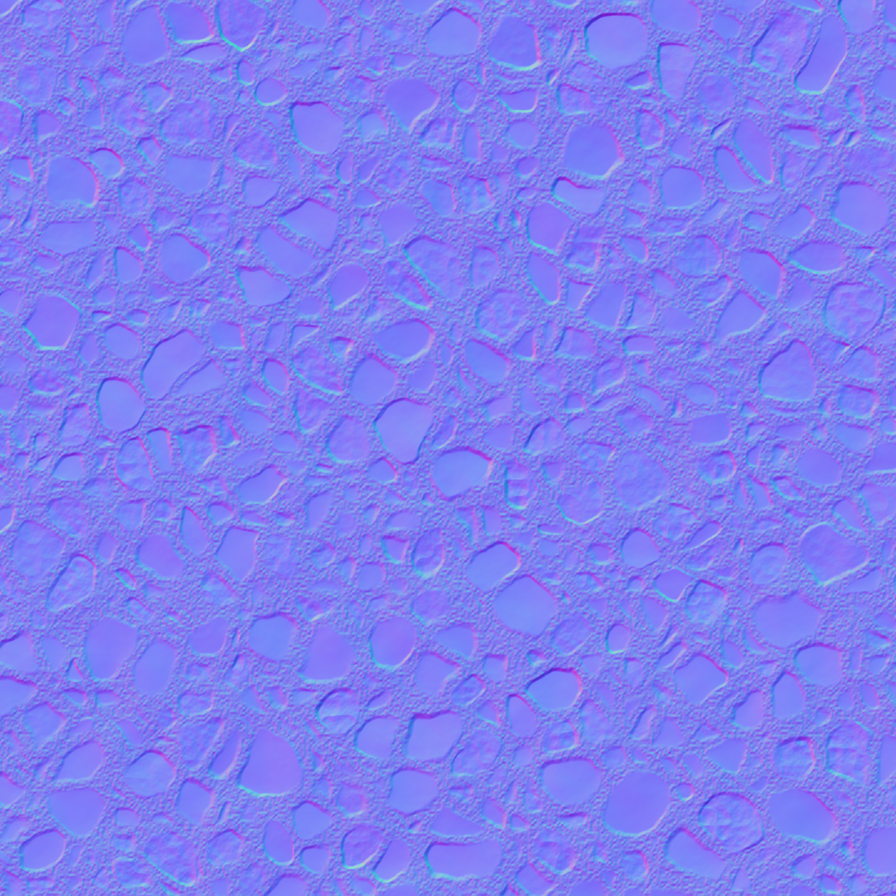
This texture map is drawn by a Shadertoy shader. Its source:

```glsl
// Tangent-space normal map of irregular stones set in gritty mortar.
// A weighted Voronoi diagram gives stones of mixed size; a height field adds
// bevels, tilts, chipped faces and grit, and its slope becomes the colour.

#define STONES 30.0      // grid cells across the canvas
#define SIZE_SPREAD 1.5  // how far large stones crowd out small ones
#define GAP 0.055        // least half width of the mortar, in cells
#define BEVEL 0.17       // width of the stone edge, in cells
#define ROUNDING 0.075   // softness of the stone corners
#define RELIEF 0.040     // mean stone height above the mortar
#define TILT 0.14        // spread of the slopes of stone faces
#define GRIT 0.026       // height of the mortar grains
#define MORTAR_DIM 0.035 // loss of blue over the mortar
#define SAMPLE_STEP 0.028 // half distance between slope samples, in cells

vec3 hash3(vec2 p) {
    vec3 q = fract(vec3(p.xyx) * vec3(0.1031, 0.1030, 0.0973));
    q += dot(q, q.yxz + 33.33);
    return fract((q.xxy + q.yzz) * q.zyx);
}

float hash1(vec2 p) {
    vec3 q = fract(vec3(p.xyx) * 0.1031);
    q += dot(q, q.yzx + 33.33);
    return fract((q.x + q.y) * q.z);
}

float noise(vec2 p) {
    vec2 i = floor(p), f = fract(p);
    f = f * f * (3.0 - 2.0 * f);
    return mix(mix(hash1(i), hash1(i + vec2(1, 0)), f.x),
               mix(hash1(i + vec2(0, 1)), hash1(i + vec2(1, 1)), f.x), f.y);
}

vec2 noise2(vec2 p) {
    return vec2(noise(p), noise(p + vec2(57.3, 91.7))) - 0.5;
}

// Centre of the stone in a cell (xy) and its weight (z)
vec3 stoneSite(vec2 cell) {
    vec3 h = hash3(cell + 40.0);
    return vec3(cell + 0.12 + 0.76 * h.xy, SIZE_SPREAD * pow(h.z, 5.0));
}

float power(vec2 p, vec3 site) {
    vec2 d = p - site.xy;
    return dot(d, d) - site.z;
}

// Distance to the stone border; also returns the owning cell and its centre
float stoneEdge(vec2 p, out vec2 owner, out vec2 centre) {
    vec2 base = floor(p);
    float best = 1e3;
    for (int j = -2; j <= 2; j++)
    for (int i = -2; i <= 2; i++) {
        vec2 cell = base + vec2(i, j);
        vec3 site = stoneSite(cell);
        float d = power(p, site);
        if (d < best) { best = d; owner = cell; centre = site.xy; }
    }
    float sum = 1e-12;
    for (int j = -2; j <= 2; j++)
    for (int i = -2; i <= 2; i++) {
        vec2 cell = base + vec2(i, j);
        if (distance(cell, owner) < 0.5) continue;
        vec3 site = stoneSite(cell);
        float d = (power(p, site) - best) / (2.0 * distance(site.xy, centre));
        sum += exp(-d / ROUNDING);
    }
    return -ROUNDING * log(sum);
}

// Height of the surface; mask is 1 on stone and 0 on mortar
float height(vec2 p, out float mask) {
    // Stretch the layout broadly and roughen the outlines finely
    vec2 q = p + 0.75 * noise2(p * 0.55) + 0.16 * noise2(p * 2.2)
               + 0.03 * noise2(p * 7.0);
    vec2 owner, centre;
    float edge = stoneEdge(q, owner, centre);
    vec3 look = hash3(owner + 311.0);
    vec3 lean = hash3(owner + 173.0);

    float inside = edge - GAP - 0.06 * lean.z;
    mask = smoothstep(0.0, BEVEL * (0.75 + 0.5 * look.y), inside);

    // Stone face: raised, tilted, gently domed and sometimes chipped
    float rough = mix(0.06, 1.0, smoothstep(0.45, 0.85, look.x));
    float chips = 0.09 * abs(noise(p * 1.9 + 9.0) - 0.5)
                + 0.030 * noise(p * 5.0) + 0.010 * noise(p * 11.0 + 5.0) - 0.035;
    float face = RELIEF * (0.5 + look.z)
               + TILT * dot(lean.xy - 0.5, q - centre)
               + 0.030 * (1.0 - exp(-4.0 * max(inside, 0.0)))
               + rough * chips;

    // Mortar: two sizes of grain
    float mortar = GRIT * noise(p * 12.0) + 0.7 * GRIT * noise(p * 7.0 + 3.0);

    return mix(mortar, face, mask) + 0.09 * noise(p * 0.8 + 20.0);
}

void mainImage(out vec4 fragColor, in vec2 fragCoord) {
    vec2 p = fragCoord / min(iResolution.x, iResolution.y) * STONES;
    vec2 e = vec2(SAMPLE_STEP, 0.0);
    vec4 m;
    vec2 slope = vec2(height(p + e.xy, m.x) - height(p - e.xy, m.y),
                      height(p + e.yx, m.z) - height(p - e.yx, m.w));
    slope /= 2.0 * SAMPLE_STEP;

    // Green points down the canvas
    vec3 normal = normalize(vec3(-0.9 * slope.x, slope.y, 1.0));
    fragColor = vec4(0.5 + normal * vec3(0.5, 0.5, 0.475), 1.0);
    fragColor.b -= MORTAR_DIM * (1.0 - dot(m, vec4(0.25)));
}
```
